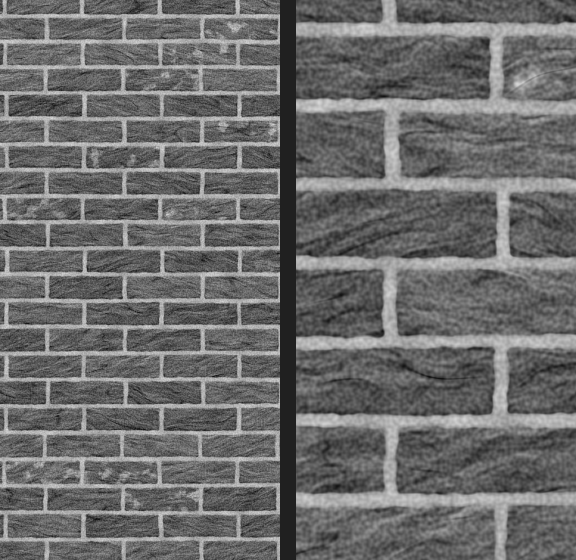
Left: the whole. Right: its middle third, enlarged.
Reproduce this texture procedurally as a Shadertoy shader.

```glsl
// Weathered grey brick wall in running bond with pale, rough mortar.
// Each brick is a wobbly rounded box; its face is warped gradient noise
// lit from above, with creases, grain and a few chalky stains.

#define BRICK_LENGTH 0.2773   // joint to joint, in canvas widths
#define COURSE_HEIGHT 0.0911  // height of the topmost full course
#define COURSE_GROWTH 0.000117 // courses get slightly taller downwards
#define FIRST_JOINT 0.0573    // depth of the first bed joint below the top
#define MORTAR_WIDTH 0.0160
#define EDGE_WOBBLE 0.0024
#define BRICK_TONE 0.375
#define MORTAR_TONE 0.70
#define RELIEF_STRENGTH 0.42
#define GRAIN_STRENGTH 0.11

vec2 hash2(vec2 p) {
    vec3 q = fract(p.xyx * vec3(0.1031, 0.1030, 0.0973));
    q += dot(q, q.yzx + 33.33);
    return fract((q.xx + q.yz) * q.zy);
}

float cornerSlope(vec2 cell, vec2 offset) {
    float angle = 6.2832 * hash2(cell + 71.0).x;
    return dot(vec2(cos(angle), sin(angle)), offset);
}

// Gradient noise, roughly -1 to 1
float noise(vec2 p) {
    vec2 i = floor(p), f = p - i;
    vec2 u = f * f * f * (f * (f * 6.0 - 15.0) + 10.0);
    vec2 x = vec2(1.0, 0.0);
    float low = mix(cornerSlope(i, f), cornerSlope(i + x, f - x), u.x);
    float high = mix(cornerSlope(i + x.yx, f - x.yx), cornerSlope(i + 1.0, f - 1.0), u.x);
    return 1.4 * mix(low, high, u.y);
}

float fbm(vec2 p) {
    float sum = 0.0, amplitude = 0.5;
    for (int i = 0; i < 3; i++) {
        sum += amplitude * noise(p);
        p = p * 2.03 + 17.3;
        amplitude *= 0.5;
    }
    return sum;
}

// Coordinates along the folds of one brick, tilted and bent
vec2 foldSpace(vec2 local, vec2 rnd) {
    local.y += local.x * (rnd.x - 0.5) * 0.7;
    local.y += 0.012 * noise(local * vec2(13.0, 22.0) + rnd * 50.0);
    return local * vec2(14.0, 38.0) + rnd * 90.0;
}

float roundBox(vec2 p, vec2 halfSize, float radius) {
    vec2 q = abs(p) - halfSize + radius;
    return length(max(q, 0.0)) + min(max(q.x, q.y), 0.0) - radius;
}

float brickFace(vec2 local, vec2 id, vec2 p, float depth, float halfHeight) {
    vec2 rnd = hash2(id + 31.0), rnd2 = hash2(id + 87.0);
    vec2 fold = foldSpace(local, rnd);
    float slope = fbm(fold) - fbm(foldSpace(local + vec2(-0.001, 0.004), rnd));
    float tone = BRICK_TONE + 0.09 * (rnd2.x - 0.5) + RELIEF_STRENGTH * slope;
    tone += 0.06 * noise(p * vec2(14.0, 20.0));

    // Dark creases, present only in parts of the face
    float crease = 1.0 - smoothstep(0.0, 0.13, abs(noise(fold * vec2(0.6, 0.7) + 9.0)));
    tone -= 0.13 * crease * smoothstep(-0.1, 0.4, noise(local * vec2(11.0, 17.0) + rnd * 30.0));

    // Chalky stains on a few bricks
    float stain = smoothstep(0.05, 0.6, noise(p * vec2(22.0, 28.0)) + 0.3 * noise(p * 75.0));
    tone += 0.24 * stain * smoothstep(0.82, 0.95, rnd2.y);

    // Rim: lit along the top, shaded along the bottom
    float rim = 1.0 - smoothstep(0.0, 0.010, depth);
    tone += rim * 0.08 * clamp(local.y / halfHeight - 0.35, -1.0, 0.6);
    return tone;
}

void mainImage(out vec4 fragColor, in vec2 fragCoord) {
    vec2 p = fragCoord / iResolution.x;
    float pixel = 1.0 / iResolution.x;

    // Course number from the depth below the top, with slightly wavy beds
    float down = iResolution.y / iResolution.x - p.y - FIRST_JOINT;
    down += 0.0025 * noise(p * vec2(3.5, 9.0));
    float course = (sqrt(COURSE_HEIGHT * COURSE_HEIGHT + 4.0 * COURSE_GROWTH * down)
                    - COURSE_HEIGHT) / (2.0 * COURSE_GROWTH);
    float row = floor(course);
    float height = COURSE_HEIGHT + COURSE_GROWTH * (2.0 * row + 1.0);

    // Running bond: alternate courses shift by about half a brick
    float shift = mix(0.595, 0.075, mod(row, 2.0));
    shift += 0.045 * (hash2(vec2(row + 40.0, 5.0)).x - 0.5);
    float along = p.x / BRICK_LENGTH - shift + 0.008 * noise(p * vec2(5.0, 16.0));
    vec2 id = vec2(floor(along) + 10.0, row + 10.0);
    vec2 local = vec2(fract(along) - 0.5, 0.5 - fract(course)) * vec2(BRICK_LENGTH, height);

    // Brick outline with ragged edges and small size differences
    vec2 halfSize = 0.5 * (vec2(BRICK_LENGTH, height) - MORTAR_WIDTH);
    halfSize += 0.0016 * (hash2(id + 53.0) - 0.5);
    float dist = roundBox(local, halfSize, 0.005);
    dist += EDGE_WOBBLE * (noise(p * 32.0) + 0.6 * noise(p * 85.0));

    float grain = noise(p * 190.0) + 0.5 * noise(p * 95.0 + 7.0);
    float brick = brickFace(local, id, p, -dist, halfSize.y) + GRAIN_STRENGTH * grain;
    float mortar = MORTAR_TONE + 0.09 * noise(p * vec2(18.0, 30.0)) + 0.09 * grain;
    mortar -= 0.10 * (1.0 - smoothstep(0.0, 0.005, dist));

    float soft = max(0.0018, 0.75 * pixel);
    float tone = mix(brick, mortar, smoothstep(-soft, soft, dist));
    fragColor = vec4(vec3(clamp(tone, 0.08, 0.92)), 1.0);
}
```
